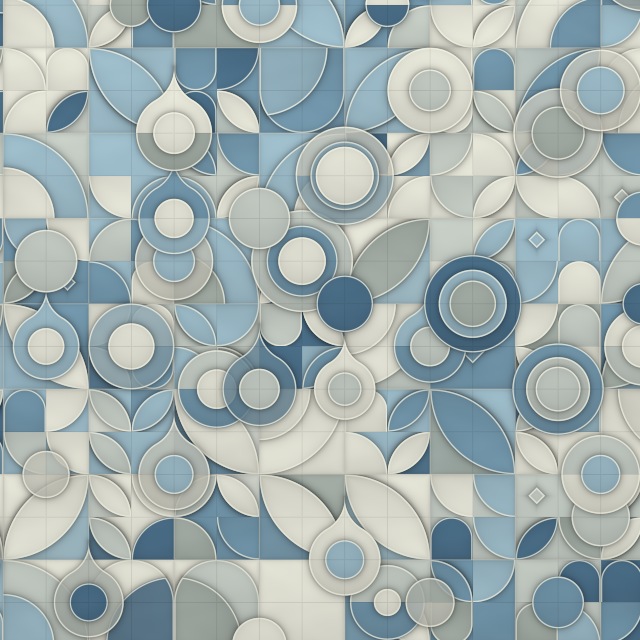
Write a Shadertoy shader that draws this pattern.

```glsl
float hash(vec2 p) {
    return fract(sin(dot(p, vec2(127.1, 311.7))) * 43758.5);
}

// Palette weighted by area share
vec3 tone(float h) {
    if (h < 0.32) return vec3(0.88, 0.88, 0.83);
    if (h < 0.50) return vec3(0.75, 0.78, 0.75);
    if (h < 0.57) return vec3(0.63, 0.67, 0.64);
    if (h < 0.76) return vec3(0.60, 0.72, 0.77);
    if (h < 0.91) return vec3(0.44, 0.58, 0.66);
    return vec3(0.29, 0.43, 0.53);
}

// Circle drawn up into a point by two tangent arcs
float dropDistance(vec2 p, float r) {
    p.x = abs(p.x);
    float tip = 1.732 * r;
    if (p.y < 1.732 * p.x) return length(p) - r;
    return p.y < tip ? r - length(p - vec2(r, tip)) : length(p - vec2(0.0, tip));
}

// Raised paper shape: soft shadow, fill, pale rim
void paint(inout vec3 color, float d, vec3 fill, float alpha, float px) {
    color *= 1.0 - 0.3 * exp(-32.0 * max(d, 0.0));
    fill *= 1.0 - 0.08 * exp(16.0 * min(d, 0.0));
    color = mix(color, fill, alpha * smoothstep(px, -px, d));
    float rim = smoothstep(0.008 + px, 0.008 - px, abs(d + 0.01));
    color = mix(color, vec3(0.94, 0.94, 0.88), 0.8 * rim);
}

// Square tile with arcs, leaves or an arch
vec3 drawTile(vec2 p, float px) {
    vec2 block = floor(p);
    float scale = hash(block + 3.7) < 0.5 ? 2.0 : 1.0;
    vec2 id = floor(p * scale) + scale * 31.0;
    vec2 f = fract(p * scale);
    float kind = hash(id + 0.3);
    f = mix(f, 1.0 - f, step(0.5, vec2(hash(id + 1.1), hash(id + 2.3))));

    vec3 color = tone(hash(block + 5.9)) * (0.96 + 0.08 * fract(p.y));
    vec3 fill = tone(hash(id + 7.3)) * (0.94 + 0.1 * f.y);
    vec3 accent = tone(hash(id + 9.1)) * (0.94 + 0.1 * f.x);
    float corner = length(f) - 1.0;
    float opposite = length(f - 1.0) - 1.0;

    if (kind < 0.34) {
        paint(color, corner / scale, fill, 1.0, px);
        if (scale < 1.5) paint(color, (corner + 0.4) / scale, accent, 1.0, px);
    } else if (kind < 0.66) {
        paint(color, opposite / scale, accent, 0.85, px);
        paint(color, max(corner, opposite) / scale, fill, 1.0, px);
    } else if (kind < 0.84) {
        vec2 q = f - 0.5;
        float arch = length(vec2(q.x, max(q.y, 0.0))) - 0.5;
        paint(color, arch / scale, fill, 1.0, px);
        if (scale < 1.5) paint(color, max(arch, length(f - vec2(1.0, 0.0)) - 0.8), accent, 0.8, px);
    } else if (kind < 0.88) {
        float diamond = (abs(f.x - 0.5) + abs(f.y - 0.5) - 0.2) * 0.7;
        paint(color, diamond / scale, color, 1.0, px);
    }
    return color;
}

// Discs, concentric rings and drops set on the lattice
void drawMedallion(inout vec3 color, vec2 p, vec2 node, float px) {
    float kind = hash(node + 11.3);
    if (kind < 0.4) return;
    vec2 shift = 0.5 * step(0.55, vec2(hash(node + 13.1), hash(node + 14.7)));
    vec2 q = p - node - shift;
    float size = hash(node + 17.9);
    float r = length(q);
    float shade = 0.97 + 0.12 * q.y;
    // Halves of the outer band may take different tones
    float side = hash(node + 21.3) < 0.4 ? step(0.0, q.y) : 0.0;
    vec3 band = tone(hash(node + 23.7 + side)) * shade;
    vec3 core = tone(fract(hash(node + 23.7) + 0.35 + 0.3 * size)) * shade;
    float alpha = hash(node + 27.1) < 0.3 ? 0.7 : 1.0;

    if (kind < 0.58) {
        paint(color, r - mix(0.24, 0.37, size), band, alpha, px);
    } else if (kind < 0.84) {
        float outer = mix(0.44, 0.6, size);
        paint(color, r - outer, band, alpha, px);
        if (size > 0.6) paint(color, r - outer * 0.7, tone(size * 0.8) * shade, 1.0, px);
        paint(color, r - outer * mix(0.35, 0.6, hash(node + 31.0)), core, 1.0, px);
    } else {
        float outer = mix(0.36, 0.48, size);
        paint(color, dropDistance(q, outer), band, alpha, px);
        paint(color, r - outer * 0.55, core, 1.0, px);
    }
}

void mainImage(out vec4 fragColor, in vec2 fragCoord) {
    vec2 uv = fragCoord / iResolution.y;
    vec2 p = uv * 7.5 + vec2(-0.04, 0.06);
    float px = 5.2 / iResolution.y;
    vec3 color = drawTile(p, px);

    // Seams between tiles
    vec2 seam = abs(fract(p + 0.5) - 0.5);
    float edge = min(seam.x, seam.y);
    color *= 1.0 - 0.12 * exp(-40.0 * edge);
    color = mix(color, vec3(0.92, 0.92, 0.87), 0.5 * smoothstep(0.006 + px, 0.006 - px, edge));

    for (int y = -1; y <= 1; y++)
        for (int x = -1; x <= 1; x++)
            drawMedallion(color, p, floor(p) + vec2(x, y), px);

    // Faint scored grid over everything
    vec2 score = abs(fract(p * 2.0 + 0.5) - 0.5) * 0.5;
    color *= 1.0 - 0.1 * smoothstep(0.004 + px, 0.004 - px, min(score.x, score.y));

    // Light falling from above, with a slight paper mottle
    color *= 0.97 + 0.06 * uv.y;
    color += 0.006 * sin(p.x * 9.0 + 2.0 * sin(p.y * 7.0)) * sin(p.y * 11.0 + p.x * 3.0);
    fragColor = vec4(color, 1.0);
}
```
